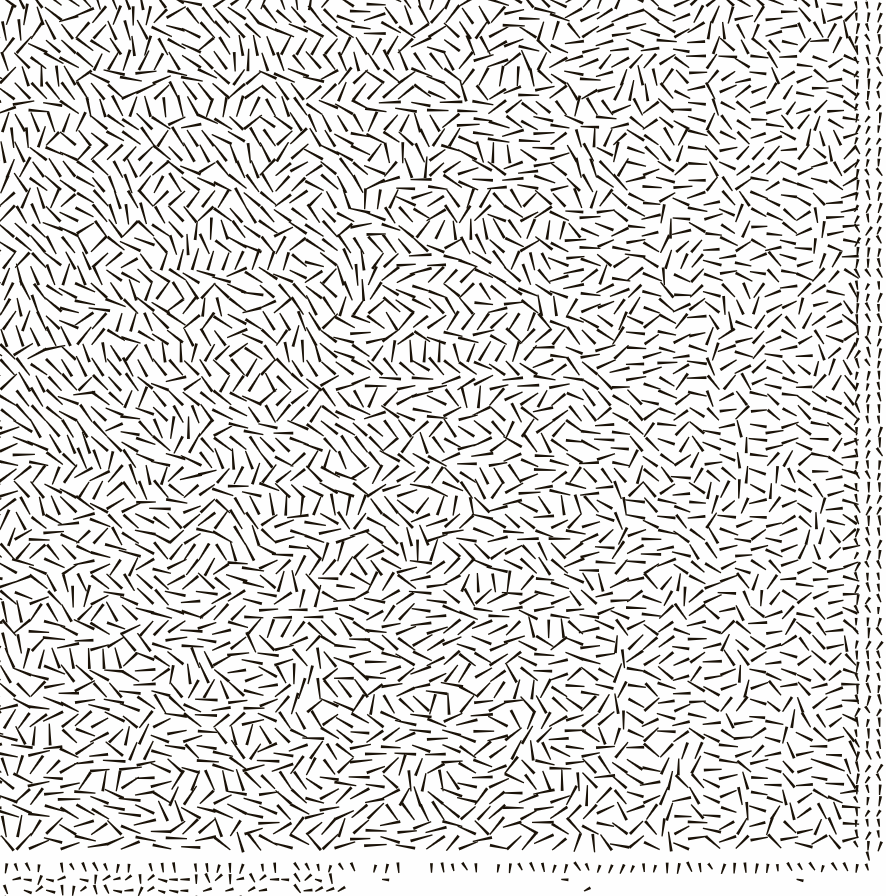
A Shadertoy shader for this pattern:

```glsl
// Dense field of short tapered ink dashes on white paper, laid like loose straw.
// A jittered grid holds the dashes; gradient noise turns them in runs, and
// a finer grid of tiny dashes frays the right and bottom borders.

const vec3 PAPER = vec3(0.995);
const vec3 INK = vec3(0.10, 0.07, 0.03);

const float SPACING = 0.0171;        // main grid step, in canvas heights
const float DASH_LENGTH = 0.0232;
const float THICK_END = 0.00160;     // half widths of a dash
const float THIN_END = 0.00070;
const float JITTER = 0.16;           // in grid steps
const float STAGGER = 0.25;          // in grid steps
const float TURN = 2.3;              // strength of the direction noise
const vec2 RUN_FREQ = vec2(0.27, 0.61);

const float BORDER_SPACING = 0.0125;
const float BORDER_LENGTH = 0.0105;
const float RIGHT_EDGE = 0.951;      // where the border dashes take over
const float BOTTOM_EDGE = 0.045;
const float BOTTOM_GAP = 0.025;      // mostly empty below this height
const float GAP_START = 0.39;

vec2 hash2(vec2 cell) {
    uvec2 v = uvec2(ivec2(cell)) * 1664525u + 1013904223u;
    v.x += v.y * 1664525u;
    v.y += v.x * 1664525u;
    v ^= v >> 16u;
    v.x += v.y * 1664525u;
    v.y += v.x * 1664525u;
    v ^= v >> 16u;
    return vec2(v >> 8u) / 16777216.0;
}

float gradientDot(vec2 corner, vec2 offset) {
    float a = 6.2832 * hash2(corner).x;
    return dot(vec2(cos(a), sin(a)), offset);
}

float gradientNoise(vec2 p) {
    vec2 i = floor(p), f = p - i;
    vec2 u = f * f * f * (f * (f * 6.0 - 15.0) + 10.0);
    vec2 e = vec2(1.0, 0.0);
    return mix(mix(gradientDot(i, f), gradientDot(i + e, f - e), u.x),
               mix(gradientDot(i + e.yx, f - e.yx), gradientDot(i + 1.0, f - 1.0), u.x), u.y);
}

// Ink coverage of a wedge-shaped dash centred at the origin
float dash(vec2 p, float angle, float len, float pixel) {
    vec2 dir = vec2(cos(angle), sin(angle));
    float along = dot(p, dir), across = abs(dot(p, vec2(-dir.y, dir.x)));
    float halfWidth = mix(THIN_END, THICK_END, clamp(along / len + 0.5, 0.0, 1.0));
    float side = clamp(0.5 + (halfWidth - across) / pixel, 0.0, 1.0);
    float ends = clamp(0.5 + (0.5 * len - abs(along)) / pixel, 0.0, 1.0);
    return side * ends;
}

// Direction of a main dash: runs follow rows on the left, columns on the right
float dashAngle(vec2 cell, vec2 pos) {
    vec2 freq = pos.x > 0.68 ? RUN_FREQ.yx : RUN_FREQ;
    float upperLeft = smoothstep(0.75, 0.25, pos.x) * smoothstep(0.25, 0.6, pos.y);
    float steepness = mix(0.5, 0.85, upperLeft)
                    + mix(1.0, 0.6, upperLeft) * TURN * gradientNoise(cell * freq + 7.3);
    float flip = gradientNoise(cell * freq * 1.15 + 91.7) > 0.12 * upperLeft ? 1.0 : -1.0;
    return steepness * flip + 0.3 * (hash2(cell + 500.0).x - 0.5);
}

float mainDashes(vec2 p, float pixel) {
    float ink = 0.0;
    vec2 home = floor(p / SPACING);
    for (int k = 0; k < 9; k++) {
        vec2 cell = home + vec2(k % 3, k / 3) - 1.0;
        vec2 rnd = hash2(cell), pos = (cell + 0.5) * SPACING;
        if (pos.x > RIGHT_EDGE || pos.y < BOTTOM_EDGE) continue;
        float angle = dashAngle(cell, pos);
        // Stagger flat dashes by column and upright ones by row so ends stay apart
        float flatness = cos(2.0 * angle);
        vec2 parity = 2.0 * mod(cell, 2.0) - 1.0;
        vec2 shift = STAGGER * parity.yx * max(vec2(-flatness, flatness), 0.0);
        pos += SPACING * (shift + JITTER * (rnd - 0.5));
        float len = DASH_LENGTH * mix(1.0, 0.82, smoothstep(0.5, 0.95, pos.x));
        len *= 0.9 + 0.2 * rnd.y;
        float heading = rnd.x > 0.5 ? 3.1416 : 0.0;
        ink = max(ink, dash(p - pos, angle + heading, len, pixel));
    }
    return ink;
}

float borderDashes(vec2 p, float pixel) {
    float ink = 0.0;
    vec2 home = floor(p / BORDER_SPACING);
    for (int k = 0; k < 9; k++) {
        vec2 cell = home + vec2(k % 3, k / 3) - 1.0;
        vec2 rnd = hash2(cell + 2000.0), pos = (cell + 0.5) * BORDER_SPACING;
        bool inMain = pos.x < RIGHT_EDGE && pos.y > BOTTOM_EDGE - 0.006;
        bool inGap = pos.y < BOTTOM_GAP && pos.x > GAP_START && rnd.x > 0.04;
        if (inMain || inGap || (pos.y < BOTTOM_EDGE && rnd.y < 0.15)) continue;
        // Upright at the borders, lying flat in the lower left corner
        bool lying = pos.y < BOTTOM_GAP && rnd.x < 0.65;
        float angle = (lying ? 0.1 : 1.57) + 1.3 * (rnd.y - 0.5);
        pos += BORDER_SPACING * vec2(0.15, 0.3) * (rnd - 0.5);
        float len = BORDER_LENGTH * (0.75 + 0.4 * rnd.x);
        ink = max(ink, dash(p - pos, angle, len, pixel));
    }
    return ink;
}

void mainImage(out vec4 fragColor, in vec2 fragCoord) {
    float pixel = 1.0 / iResolution.y;
    vec2 p = fragCoord * pixel;
    float ink = max(mainDashes(p, pixel), borderDashes(p, pixel));
    fragColor = vec4(mix(PAPER, INK, ink), 1.0);
}
```
